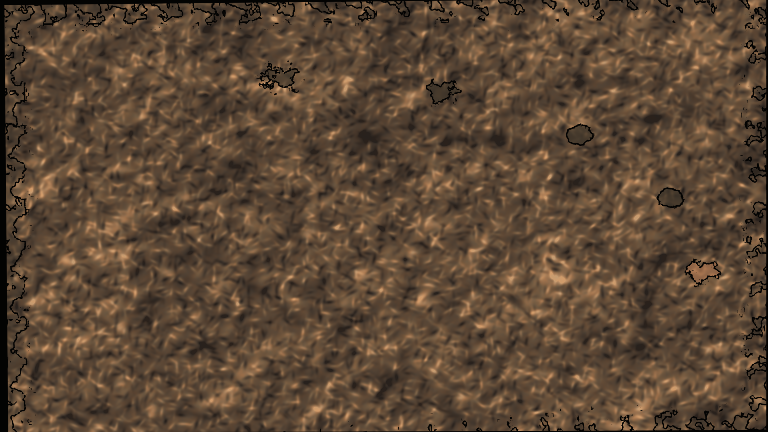
A Shadertoy shader for this texture:

```glsl
// Brown fibrous ground with a dark frame and ragged, black-rimmed patches.
// Cells scatter short leaning strands at four sizes; their sum picks a tone.
// Layered sines tear the patch rims along the frame and on an inner arc.

const float LEAN = 0.5;          // main strand direction, radians
const float STRAND_LENGTH = 0.55; // in cells
const float STRAND_WIDTH = 0.22;
const vec4 CELLS = vec4(52.0, 24.0, 10.0, 3.5);   // cells per canvas height
const vec4 SPREAD = vec4(2.6, 2.0, 1.2, 0.8);     // range of directions
const vec4 WEIGHT = vec4(0.70, 0.55, 0.35, 0.20);
const float RIM = 0.0018;        // half width of the patch outline
const float PATCH_REACH = 0.042; // depth of the patches along the frame
const float PATCH_LIMIT = 0.045;
const int SPOTS = 5;
const float SPOT_RADIUS = 0.027;
const vec3 BLACK = vec3(0.012, 0.010, 0.008);
const vec3 SHADE = vec3(0.22, 0.19, 0.15);
const vec3 PALE = vec3(0.70, 0.47, 0.32);

// Tones and the noise level at which each one is reached
const float LEVEL[7] = float[7](-2.7, -2.05, -0.97, -0.08, 0.78, 1.65, 3.2);
const vec3 TONE[7] = vec3[7](
    vec3(0.16, 0.13, 0.11), vec3(0.21, 0.17, 0.14), vec3(0.29, 0.23, 0.18),
    vec3(0.36, 0.28, 0.21), vec3(0.45, 0.35, 0.25), vec3(0.58, 0.43, 0.30),
    vec3(0.80, 0.61, 0.43));

vec4 hash4(vec2 p) {
    vec4 q = fract(p.xyxy * vec4(0.1031, 0.1030, 0.0973, 0.1099));
    q += dot(q, q.wzxy + 33.33);
    return fract((q.xxyz + q.yzzw) * q.zywx);
}

// Cellular noise of light and dark strands, unit deviation
float strands(vec2 p, float spread) {
    vec2 home = floor(p);
    float sum = 0.0;
    for (int y = -1; y <= 1; y++)
    for (int x = -1; x <= 1; x++)
    for (int k = 0; k < 2; k++) {
        vec2 cell = home + vec2(x, y);
        vec4 h = hash4(cell + float(k) * vec2(371.0, 113.0));
        float angle = LEAN + spread * (h.z - 0.5);
        vec2 along = vec2(cos(angle), sin(angle));
        vec2 d = p - cell - h.xy;
        vec2 q = vec2(dot(d, along) / STRAND_LENGTH,
                      (d.y * along.x - d.x * along.y) / STRAND_WIDTH);
        sum += (2.0 * h.w - 1.0) * exp(-dot(q, q));
    }
    return sum / sqrt(1.047 * STRAND_LENGTH * STRAND_WIDTH);
}

// Layered sines, roughly -1 to 1
float ripples(vec2 p) {
    float sum = 0.0, amp = 0.5;
    for (int i = 0; i < 4; i++) {
        sum += amp * sin(p.x + 1.5 * sin(p.y));
        p = mat2(1.36, 1.02, -1.02, 1.36) * p + 2.3;
        amp *= 0.65;
    }
    return sum;
}

vec3 groundColor(float level) {
    vec3 c = TONE[0];
    for (int i = 1; i < 7; i++)
        c = mix(c, TONE[i], clamp((level - LEVEL[i - 1]) / (LEVEL[i] - LEVEL[i - 1]), 0.0, 1.0));
    return c;
}

// Distances to the slightly skewed frame: left, top, right, bottom
vec4 frameDistance(vec2 p, float aspect) {
    float u = p.x / aspect;
    return vec4(p.x - mix(0.019, 0.010, p.y),
                1.0 - p.y - 0.012 * max(0.0, 1.0 - 1.5 * u),
                aspect - p.x - 0.004,
                p.y - 0.005 * u * u);
}

void mainImage(out vec4 fragColor, in vec2 fragCoord) {
    float pixel = 1.0 / iResolution.y;
    float aspect = iResolution.x * pixel;
    vec2 p = fragCoord * pixel;
    float u = p.x / aspect;

    // Fibrous ground
    float level = 0.0;
    for (int i = 0; i < 4; i++)
        level += WEIGHT[i] * strands(p * CELLS[i] + 17.3 * float(i + 1), SPREAD[i]);
    vec3 color = groundColor(level);
    color *= 1.0 + 0.04 * ripples(p * 130.0) * vec3(1.0, 0.0, -1.0);

    // Patches along the frame
    float tear = ripples(p * 70.0);
    vec4 edges = frameDistance(p, aspect);
    vec4 cover = vec4(0.6, mix(0.6, -0.9, u), -0.1, mix(-3.0, 0.3, u));
    vec4 torn = max(edges - PATCH_REACH * (cover + 1.6 * tear), edges - PATCH_LIMIT);
    float patches = min(min(torn.x, torn.y), min(torn.z, torn.w));

    // Spots on a quarter arc, the last one pale
    float spots = 1.0, pale = 1.0;
    for (int i = 0; i < SPOTS; i++) {
        float turn = 1.5708 * float(i) / float(SPOTS - 1);
        vec2 center = vec2((0.365 + 0.55 * sin(turn)) * aspect, 0.37 + 0.45 * cos(turn));
        float ragged = 0.009 * abs(float(i) - 2.5);
        pale = length((p - center) * vec2(0.9, 1.25)) - SPOT_RADIUS
             + ragged * ripples(p * 110.0 + float(i));
        spots = min(spots, pale);
    }

    // Fill and outline, with the field scaled to true distance
    float field = min(patches, spots);
    float slope = length(vec2(dFdx(field), dFdy(field))) * iResolution.y;
    float dist = field / max(slope, 0.4);
    float inside = smoothstep(pixel, -pixel, dist);
    float shade = spots < patches ? 0.7 : 0.3;
    color = pale <= field ? mix(color, PALE, 0.6 * inside) : mix(color, SHADE, shade * inside);
    color = mix(BLACK, color, smoothstep(RIM - 0.5 * pixel, RIM + 0.5 * pixel, abs(dist)));

    // Dark frame
    float frame = min(min(edges.x, edges.y), min(edges.z, edges.w));
    color = mix(BLACK, color, smoothstep(-0.5 * pixel, 0.5 * pixel, frame));
    fragColor = vec4(color, 1.0);
}
```
